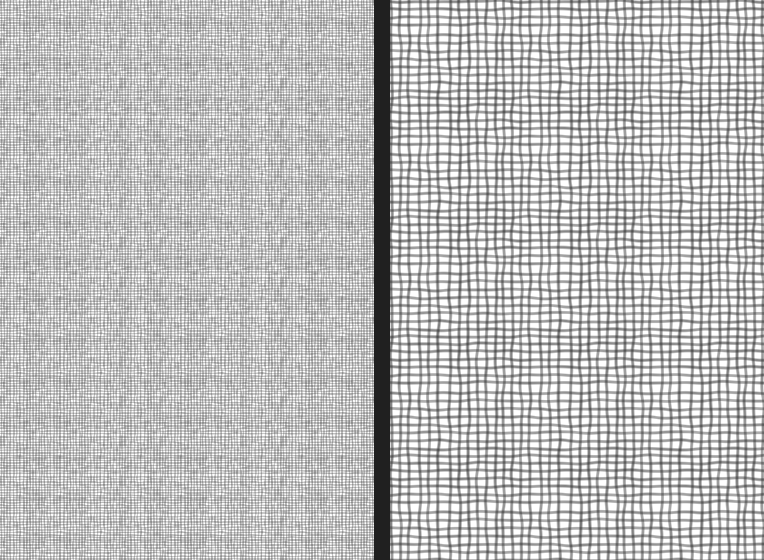
Left, the full canvas; right, a detail of the centre.
A Shadertoy shader for this pattern:

```glsl
// Hand-drawn open weave: fine dark threads cross on a white ground.
// Each tile holds two sets of threads, bent by layered sines whose whole
// frequencies close at the tile edge; hashes vary their place and width.

const float TAU = 6.2831853;
const vec2 TILES_PER_HEIGHT = vec2(13.9, 14.08);
const vec2 THREADS = vec2(13.0, 15.0);      // upright, level threads per tile
const vec2 LOOSE_CENTRE = vec2(0.47, 0.06); // where the weave opens up
const vec3 GROUND = vec3(1.0);
const vec3 INK = vec3(0.2);
const float THREAD_WIDTH = 0.165;           // share of the thread spacing
const float FILTER_PIXELS = 1.42;
const float INK_BLEED = 0.0014;             // soft edge, share of the height

float hash(float n, float seed) {
    return fract(sin(n * 127.1 + seed * 311.7) * 4375.85);
}

// Sideways bend of one thread, periodic in its tile.
float wobble(float along, float id, float seed) {
    float sum = 0.0;
    for (int k = 1; k <= 4; k++) {
        float f = float(k);
        float phase = hash(id + 17.0 * f, seed);
        sum += sin(TAU * (f * along + phase)) / (f + 1.0);
    }
    return 0.13 * sum;
}

// Box-filtered coverage keeps lines thinner than a pixel at the right tone.
float lineCoverage(float dist, float width, float footprint) {
    float overlap = 0.5 * (width + footprint) - dist;
    return clamp(overlap, 0.0, min(width, footprint)) / footprint;
}

// One set of threads; across and along are measured in tiles.
float threads(float across, float along, float count, float loose,
              float seed, float footprint) {
    float p = across * count;
    float cell = floor(p);
    float ink = 0.0;
    for (int k = -1; k <= 1; k++) {
        float index = cell + float(k);
        float id = mod(index, count);
        float spread = 0.19 * sin(TAU * (id / count - loose));
        float jitter = 0.24 * (hash(id, seed) - 0.5);
        float centre = index + 0.5 + spread + jitter + wobble(along, id, seed);

        // Uneven pen pressure along the thread
        float pressure = sin(TAU * (2.0 * along + hash(id, seed + 3.0)));
        float width = THREAD_WIDTH * (0.85 + 0.3 * hash(id, seed + 5.0));
        width *= 1.0 + 0.12 * pressure;
        ink = max(ink, lineCoverage(abs(p - centre), width, footprint));
    }
    return ink;
}

void mainImage(out vec4 fragColor, in vec2 fragCoord) {
    vec2 tile = fragCoord / iResolution.y * TILES_PER_HEIGHT;
    float blur = length(vec2(FILTER_PIXELS / iResolution.y, INK_BLEED));
    vec2 footprint = blur * TILES_PER_HEIGHT * THREADS;

    float upright = threads(tile.x, tile.y, THREADS.x, LOOSE_CENTRE.x, 1.0, footprint.x);
    float level = threads(tile.y, tile.x, THREADS.y, LOOSE_CENTRE.y, 2.0, footprint.y);

    // Crossings darken where both sets cover the ground
    float ink = 1.0 - (1.0 - upright) * (1.0 - level);
    fragColor = vec4(mix(GROUND, INK, ink), 1.0);
}
```
